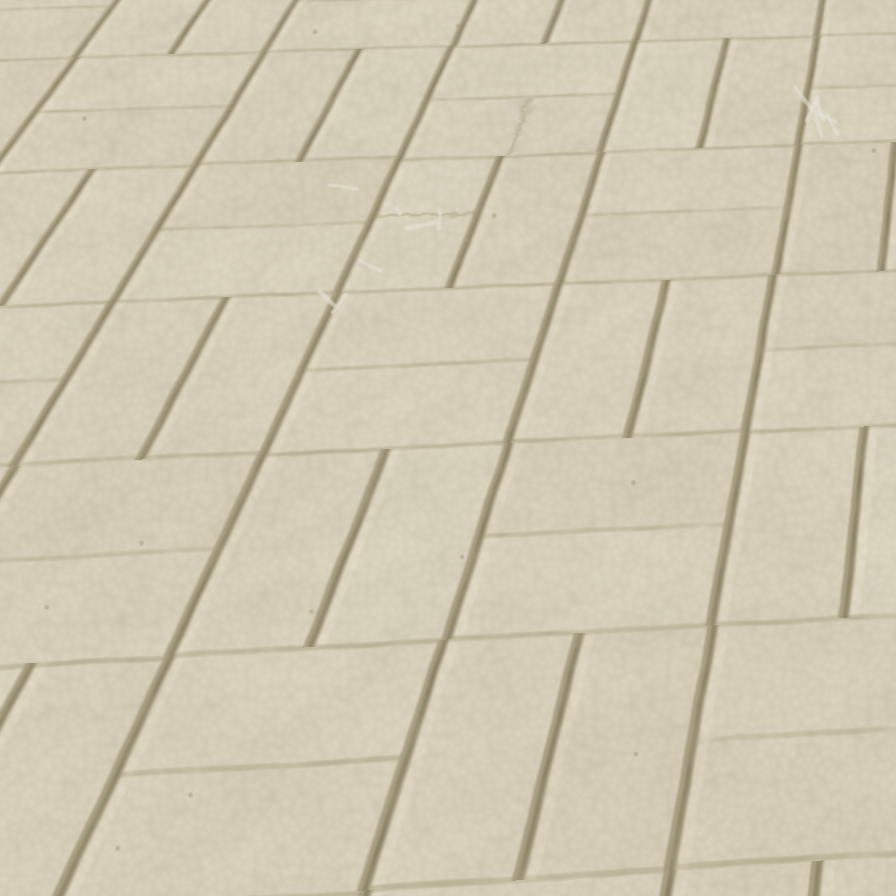
Write a Shadertoy shader that draws this texture.

```glsl
// Pale basket-weave paving seen at a slant: square cells of two bricks each,
// turned a quarter from cell to cell. A projective matrix lays the canvas on the
// ground; joints are soft strokes there, with mottling, chips and scratches on top.

#define STONE vec3(0.832, 0.803, 0.718)
#define SEAM vec3(0.715, 0.685, 0.575)
#define JOINT vec3(0.660, 0.625, 0.510)
#define JOINT_CORE vec3(0.530, 0.490, 0.380)
#define CHALK vec3(0.900, 0.890, 0.840)
#define JOINT_HALF 0.021   // half widths, in cells
#define SEAM_HALF 0.012
#define BLUR 0.0021        // edge softness, in canvas heights
#define MOTTLE 0.016
#define MARKS 14

float hash(vec2 p) {
    return fract(sin(dot(p, vec2(127.1, 311.7))) * 4375.85);
}

vec2 hash2(vec2 p) {
    return vec2(hash(p), hash(p + 37.3));
}

// Layered, warped sines, about -1 to 1
float sines(vec2 p) {
    float sum = 0.0, amp = 0.5;
    for (int i = 0; i < 4; i++) {
        p = mat2(0.8, 0.6, -0.6, 0.8) * p * 1.8 + 3.1;
        sum += amp * sin(p.x + 1.5 * sin(p.y * 0.8)) * cos(p.y + sin(p.x * 0.7));
        amp *= 0.65;
    }
    return sum;
}

// Distance to the nearest scattered point
float cellular(vec2 p) {
    vec2 cell = floor(p);
    float nearest = 2.0;
    for (int k = 0; k < 9; k++) {
        vec2 c = cell + vec2(k % 3 - 1, k / 3 - 1);
        nearest = min(nearest, length(c + hash2(c) - p));
    }
    return nearest;
}

float stroke(float d, float halfWidth, float soft) {
    return 1.0 - smoothstep(halfWidth - soft, halfWidth + soft, abs(d));
}

float segment(vec2 p, vec2 dir) {
    return length(p - dir * clamp(dot(p, dir) / dot(dir, dir), -1.0, 1.0));
}

// Open joint: pale lip on the right, tan bed, dark broken core
vec3 drawJoint(vec3 col, float d, float soft, float wear) {
    col += 0.025 * stroke(d - 0.045, 0.016, soft);
    vec3 bed = mix(JOINT, JOINT_CORE, (0.65 + 0.35 * wear) * stroke(d - 0.005, 0.008, soft));
    return mix(col, bed, stroke(d, JOINT_HALF, soft));
}

void mainImage(out vec4 fragColor, in vec2 fragCoord) {
    vec2 p = fragCoord / iResolution.xy;

    // Canvas to ground; x counts columns, y counts rows toward the viewer
    mat3 groundToCanvas = mat3(0.2755, -0.0072, 0.0104,
                               -0.1224, 0.1449, -0.1051,
                               0.5664, 0.4948, 1.0);
    vec3 h = inverse(groundToCanvas) * vec3(p.x, 1.0 - p.y, 1.0);
    vec2 ground = h.xy / h.z;
    vec2 soft = fwidth(ground) * max(BLUR * iResolution.y, 1.0);

    // Slightly uneven brick edges
    vec2 g = ground + 0.004 * vec2(sines(ground * 3.0), 2.0 * sines(ground * 2.5 + 8.0));
    vec2 cell = floor(g), f = g - cell;
    bool upright = mod(cell.x + cell.y, 2.0) > 0.5;
    float wear = sines(ground * 5.0 + 2.0);

    // Stone: tint per brick, mottling, fine grain
    float brick = step(0.5, upright ? f.x : f.y);
    float tint = hash(cell + 0.37 * brick) - 0.5;
    vec3 col = STONE + tint * vec3(0.014, 0.018, 0.024);
    col += MOTTLE * (sines(ground * 3.5) + 0.6 * sines(p * 45.0));
    col += 0.035 * (0.45 - cellular(p * 95.0)) * vec3(1.0, 1.0, 1.1);

    // Faint seams between rows and inside the flat pairs
    float row = round(g.y);
    float rowShift = 0.025 * (hash(vec2(cell.x, row)) - 0.5);
    float seam = (0.72 + 0.3 * wear) * stroke(g.y - row - rowShift, SEAM_HALF, soft.y);
    if (!upright)
        seam = max(seam, (0.55 + 0.4 * wear) * stroke(f.y - 0.5, SEAM_HALF, soft.y));

    // Two neighbouring cells hold a brick snapped across
    vec2 b = upright ? f : 1.0 - f.yx;
    if (cell.x == -1.0 && abs(cell.y + 2.5) < 1.0 && b.x < 0.5)
        seam = max(seam, 0.75 * stroke(b.y - 0.46 - 0.04 * sines(g * 7.0), 0.012, soft.y));
    col = mix(col, SEAM, clamp(seam, 0.0, 1.0));

    // Deep joints: inside the upright pairs, then along the columns
    if (upright) col = drawJoint(col, f.x - 0.5, soft.x, wear);
    float column = round(g.x);
    float columnShift = 0.014 * (hash(vec2(column, cell.y) + 5.0) - 0.5);
    col = drawJoint(col, g.x - column - columnShift, soft.x, wear);

    // Chalky scratches around two worn patches, and dark specks anywhere
    float edge = max(0.0015, 1.0 / iResolution.y);
    for (int i = 0; i < MARKS; i++) {
        vec2 id = vec2(i, 4.7);
        vec2 patchAt = i % 2 == 0 ? vec2(0.40, 0.72) : vec2(0.915, 0.875);
        vec2 spread = i % 2 == 0 ? vec2(0.19, 0.15) : vec2(0.04, 0.04);
        vec2 at = patchAt + (hash2(id) - 0.5) * spread;
        float angle = 6.28 * hash(id + 9.0);
        vec2 dir = (0.006 + 0.016 * hash(id + 3.0)) * vec2(cos(angle), 0.6 * sin(angle));
        float d = segment(p - at, dir) + 0.001 * sines(p * 60.0);
        col = mix(col, CHALK, 0.6 * stroke(d, 0.0022, edge));
        float speck = length(p - hash2(id + 21.0));
        col = mix(col, JOINT, 0.6 * stroke(speck, 0.0025, edge));
    }
    fragColor = vec4(clamp(col, 0.0, 1.0), 1.0);
}
```
